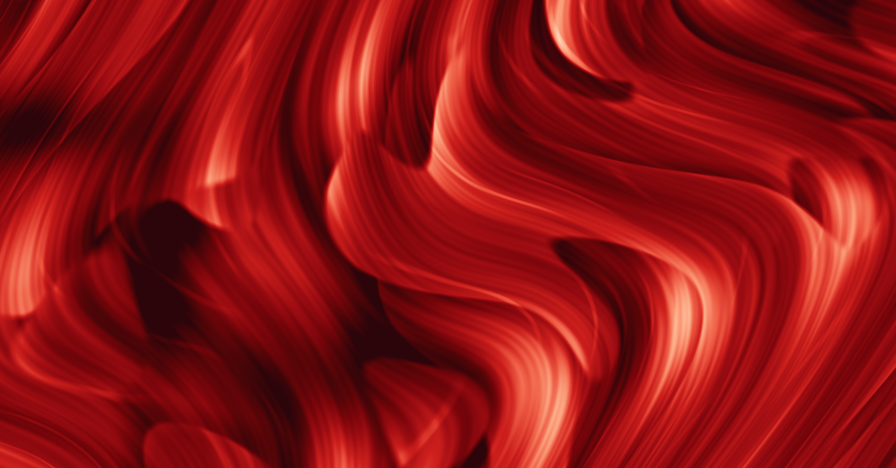
This texture is drawn by a WebGL 2 fragment shader. Its source:

```glsl
#version 300 es
precision highp float;
// Glossy red hair falling in S-shaped waves. A wavy coordinate system runs along
// the strands; stretched gradient noise in it makes locks and fine hairs, gloss
// sits on the bends, and overlapping layers cast soft shadows on each other.

uniform vec2 u_resolution;
out vec4 fragColor;

const float TAU = 6.2832;
const float LOCK_SPACING = 0.305;

vec2 hashGradient(vec2 cell) {
    vec3 h = fract(cell.xyx * vec3(0.1031, 0.1030, 0.0973));
    h += dot(h, h.yzx + 33.33);
    float angle = TAU * fract((h.x + h.y) * h.z);
    return vec2(cos(angle), sin(angle));
}

float gradientNoise(vec2 p) {
    vec2 i = floor(p), f = p - i;
    vec2 w = f * f * f * (f * (f * 6.0 - 15.0) + 10.0);
    float a = dot(hashGradient(i), f);
    float b = dot(hashGradient(i + vec2(1, 0)), f - vec2(1, 0));
    float c = dot(hashGradient(i + vec2(0, 1)), f - vec2(0, 1));
    float d = dot(hashGradient(i + vec2(1, 1)), f - vec2(1, 1));
    return mix(mix(a, b, w.x), mix(c, d, w.x), w.y);
}

// x: position across the strands, y: wave phase along them (p.y points down)
vec2 strandSpace(vec2 p, float swing) {
    float phase = 4.0 * p.y + 2.0 * p.x - 2.46;
    float reach = 0.15 + 0.12 * smoothstep(0.7, 1.2, p.x)
                + 0.10 * (1.0 - smoothstep(0.0, 0.5, p.x));
    float drift = 0.05 * gradientNoise(p * 2.3 + 4.0);
    return vec2(p.x + swing * reach * cos(phase) + drift, phase);
}

// Soft elliptical pocket of shade
float hollow(vec2 p, vec2 centre, vec2 radius) {
    vec2 d = (p - centre) / radius;
    return exp(-dot(d, d));
}

// Fine hairs at three widths, stretched along the strand
float hairs(vec2 s, float seed) {
    float broad = gradientNoise(vec2(s.x * 13.0 + seed, s.y * 0.40));
    float middle = gradientNoise(vec2(s.x * 34.0 - seed, s.y * 0.55 + 9.0));
    float fine = gradientNoise(vec2(s.x * 85.0 + seed, s.y * 0.80 + 21.0));
    return 1.7 * broad + 1.2 * middle + 0.85 * fine;
}

// Tone of one layer: lock shading, gloss on the bends and single hairs
float layerTone(vec2 s, float seed) {
    float wander = 0.09 * gradientNoise(vec2(s.x * 2.5 + seed, s.y * 0.5));
    float lock = cos(TAU * (s.x + wander - 0.31) / LOCK_SPACING);
    float ragged = 0.35 * gradientNoise(vec2(s.x * 22.0, seed));
    float bend = cos(s.y + ragged);
    float gloss = bend * bend * bend * bend;
    return 2.85 + 0.6 * lock + gloss * (0.9 + 1.3 * lock)
         + hairs(s, seed) * (0.85 + 0.35 * gloss);
}

// Thin light hairs lying along the zero lines of a noise
float strayHairs(vec2 s) {
    float n = abs(gradientNoise(vec2(s.x * 8.0 + 3.0, s.y * 0.35)));
    float broken = smoothstep(-0.1, 0.35, gradientNoise(s * vec2(5.0, 0.9) + 17.0));
    return broken * (1.0 - smoothstep(0.01, 0.05, n));
}

vec3 hairColour(float tone) {
    vec3 ramp[8] = vec3[8](
        vec3(0.17, 0.02, 0.04), vec3(0.31, 0.02, 0.03),
        vec3(0.47, 0.02, 0.04), vec3(0.62, 0.05, 0.07),
        vec3(0.80, 0.12, 0.11), vec3(0.93, 0.35, 0.26),
        vec3(0.98, 0.61, 0.47), vec3(1.00, 0.83, 0.71));
    vec3 colour = ramp[0];
    for (int i = 1; i < 8; i++)
        colour = mix(colour, ramp[i], clamp(tone - float(i - 1), 0.0, 1.0));
    return colour;
}

void main() {
    vec2 p = gl_FragCoord.xy / u_resolution.y;
    p.y = 1.0 - p.y;

    // Back layer, then two layers of locks with shaded surroundings
    float tone = layerTone(strandSpace(p, 1.0), 0.0);
    for (int i = 1; i < 3; i++) {
        float layer = float(i);
        vec2 s = strandSpace(p + vec2(0.02, -0.03) * layer, 1.0 + 0.07 * layer);
        float lockEdge = gradientNoise(vec2(s.x * 3.6 + 7.3 * layer, s.y * 0.4 + layer)) - 0.05;
        float cover = smoothstep(-0.02, 0.02, lockEdge);
        float shadow = smoothstep(-0.22, 0.0, lockEdge);
        float rim = 1.0 - smoothstep(0.0, 0.10, lockEdge);
        float lockTone = layerTone(s, 13.0 * layer) + 0.4 * rim;
        tone = mix(tone - 1.1 * shadow, lockTone, cover);
    }
    tone += 0.9 * strayHairs(strandSpace(p + vec2(0.03, 0.02), 1.12));

    // Deep gaps between the masses of hair
    float shade = hollow(p, vec2(0.70, 0.80), vec2(0.23, 0.18))
                + hollow(p, vec2(0.36, 0.54), vec2(0.07, 0.24))
                + hollow(p, vec2(0.06, 0.27), vec2(0.22, 0.08))
                + 0.5 * hollow(p, vec2(1.68, 0.08), vec2(0.22, 0.12));
    tone -= 2.6 * min(shade, 1.0);

    fragColor = vec4(hairColour(tone), 1.0);
}
```
